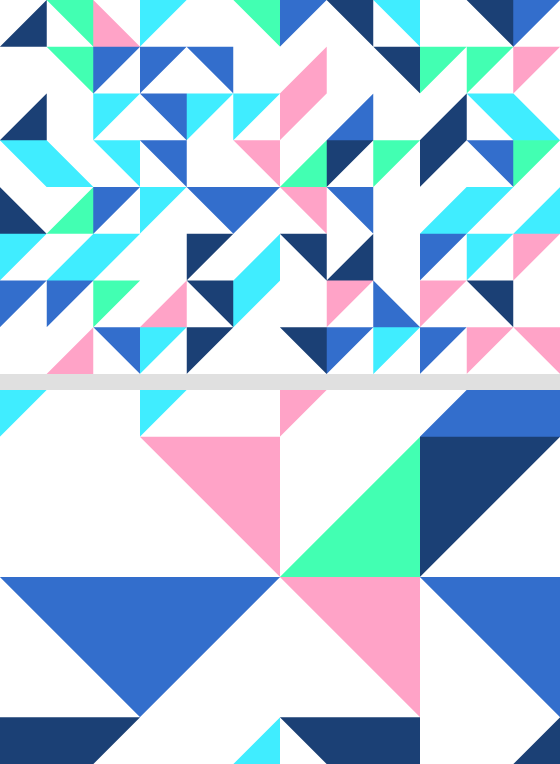
Top: the whole. Bottom: its middle third, enlarged.
This pattern is drawn by a Shadertoy shader. Its source:

```glsl
float hash(vec2 p) {
    return fract(sin(dot(p, vec2(127.1, 311.7))) * 43758.5453);
}

vec3 palette(float r) {
    if (r < 0.215) return vec3(0.106, 0.251, 0.459); // navy
    if (r < 0.44) return vec3(0.20, 0.43, 0.80);     // blue
    if (r < 0.67) return vec3(0.25, 0.93, 1.0);      // cyan
    if (r < 0.845) return vec3(1.0, 0.64, 0.78);     // pink
    return vec3(0.26, 1.0, 0.70);                    // green
}

// One right triangle per cell, filling half of it, or an empty cell
vec3 triangles(vec2 p) {
    vec2 cell = floor(p);
    vec2 local = fract(p);

    // Pick the right-angle corner; upper-left is the most common
    float turn = hash(cell + 17.3);
    bool onRight = turn > 0.35 && turn < 0.86;
    bool onTop = turn < 0.61;
    if (onRight) local.x = 1.0 - local.x;
    if (onTop) local.y = 1.0 - local.y;

    bool filled = hash(cell + 41.9) < 0.83;
    bool inside = local.x + local.y < 1.0;
    return filled && inside ? palette(hash(cell + 5.7)) : vec3(1.0);
}

void mainImage(out vec4 fragColor, in vec2 fragCoord) {
    // Average a 4x4 grid of samples to smooth every edge
    vec3 color = vec3(0.0);
    for (int y = 0; y < 4; y++) {
        for (int x = 0; x < 4; x++) {
            vec2 offset = (vec2(x, y) + 0.5) / 4.0 - 0.5;
            vec2 uv = (fragCoord + offset) / iResolution.xy;
            color += triangles(uv * vec2(12.0, 8.0));
        }
    }
    fragColor = vec4(color / 16.0, 1.0);
}
```
